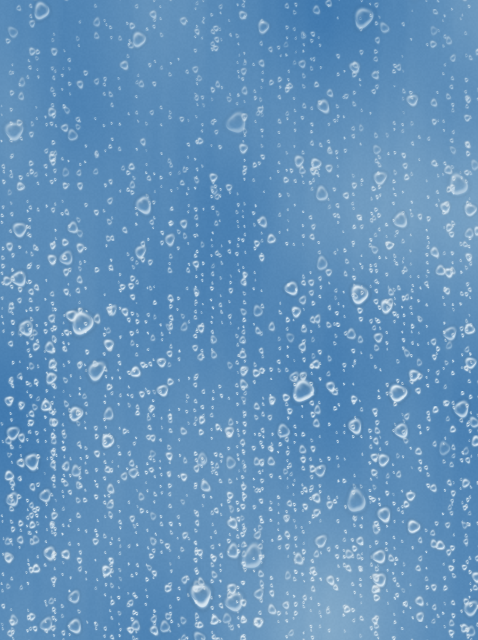
Reproduce this texture procedurally as a Shadertoy shader.

```glsl
// Rain drops on a cold blue window pane: a soft cloudy backdrop, then layers
// of refracting drops from tiny to large. Each layer is a jittered grid whose
// columns are shifted and partly aligned, so drops line up in vertical trails.

const vec3 DEEP_BLUE = vec3(0.265, 0.482, 0.685);
const vec3 PALE_BLUE = vec3(0.450, 0.618, 0.760);
const vec3 HIGHLIGHT = vec3(0.880, 0.930, 0.965);
const vec2 GLOW_CENTRE = vec2(0.53, 0.03);
const vec2 LIGHT_DIR = vec2(0.35, -0.94);
const float CLOUD_CONTRAST = 1.3;
const float STREAK_STRENGTH = 0.10;
const float GRAIN_STRENGTH = 0.016;
const float SOFTNESS = 0.0009;   // edge blur, in canvas heights

vec3 hash3(vec2 p) {
    vec3 q = fract(p.xyx * vec3(0.1031, 0.1030, 0.0973));
    q += dot(q, q.yxz + 33.33);
    return fract((q.xxy + q.yzz) * q.zyx);
}

float valueNoise(vec2 p) {
    vec2 i = floor(p), f = fract(p);
    f = f * f * (3.0 - 2.0 * f);
    float low = mix(hash3(i).x, hash3(i + vec2(1, 0)).x, f.x);
    float high = mix(hash3(i + vec2(0, 1)).x, hash3(i + vec2(1, 1)).x, f.x);
    return mix(low, high, f.y);
}

// Cloudy sky behind the glass, with a pale glow near the bottom
vec3 backdrop(vec2 p) {
    float cloud = 0.65 * valueNoise(p * vec2(3.6, 3.0) + 17.0)
                + 0.35 * valueNoise(p * vec2(8.0, 6.0) + 41.0);
    float tone = 0.50 + (cloud - 0.5) * CLOUD_CONTRAST;
    tone -= 0.20 * exp(-pow((p.y - 0.43) / 0.17, 2.0));
    vec2 g = (p - GLOW_CENTRE) / vec2(0.15, 0.14);
    tone += 0.65 * exp(-dot(g, g));
    tone += STREAK_STRENGTH * (valueNoise(p * vec2(70.0, 4.0)) - 0.5);
    return mix(DEEP_BLUE, PALE_BLUE, max(tone, -0.1));
}

// Light (x) and shade (y) of one drop; q is the position in drop radii
vec2 shadeDrop(vec2 q, float radius, float blur) {
    float d = length(q);
    float facing = dot(q / max(d, 0.001), LIGHT_DIR);
    float inside = 1.0 - smoothstep(1.0 - blur, 1.0 + blur, d);
    float size = smoothstep(0.004, 0.012, radius);

    float ringWidth = mix(0.27, 0.15, size) + 0.5 * blur;
    float ring = exp(-pow((d - 0.82) / ringWidth, 2.0));
    ring *= mix(0.42, 1.0, facing * facing);

    // Lower crescent: the disc minus the same disc pushed upwards
    float cut = length(q + LIGHT_DIR * 0.38);
    float crescent = inside * smoothstep(0.75, 1.2, cut);
    float glint = exp(-dot(q - vec2(-0.35, 0.4), q - vec2(-0.35, 0.4)) * 14.0);

    float light = max(ring * 0.85, crescent * 0.9) + 0.25 * size * glint;
    light += inside * mix(0.13, 0.07, size);
    float shade = 0.09 * inside * smoothstep(-0.5, 0.7, q.y);
    shade += 0.05 * exp(-pow((d - 1.25) / 0.2, 2.0));
    return vec2(min(light, 1.0), shade);
}

// One grid of drops; align pulls the drops of a column onto one line
vec3 addDrops(vec3 color, vec2 p, vec2 cell, vec2 radii,
              float density, float align, float seed) {
    vec2 grid = p / cell;
    vec3 column = hash3(vec2(floor(grid.x) + seed, seed * 1.7));
    grid.y += column.x;
    vec2 id = floor(grid);
    vec3 place = hash3(id + seed);
    vec3 look = hash3(id + seed + 71.3);

    // Thinner and fainter near the top, patchy along each trail
    vec2 mid = (id + 0.5) * cell;
    float height = smoothstep(0.45, 1.0, mid.y);
    float patchy = 0.35 + 1.3 * valueNoise(mid * vec2(9.0, 5.0) + seed);
    float trail = mix(1.0, 0.25 + 1.5 * column.z, align);
    if (place.z > density * patchy * trail * mix(1.2, 0.65, height)) return color;

    float radius = mix(radii.x, radii.y, look.x * look.x);
    vec2 room = max(0.5 - 1.4 * radius / cell, 0.0);
    vec2 jitter = vec2(mix(place.x, column.y, align), place.y) * 2.0 - 1.0;
    vec2 q = (fract(grid) - 0.5 - jitter * room) * cell / radius;

    // Tilt, stretch and dent the outline
    float tilt = (look.y - 0.5) * 1.3;
    vec2 axis = vec2(cos(tilt), sin(tilt));
    vec2 turned = vec2(dot(q, axis), dot(q, vec2(-axis.y, axis.x)));
    turned /= vec2(mix(0.80, 1.0, look.z), mix(0.92, 1.2, place.x));
    float dent = 1.0 + 0.09 * cos(atan(turned.y, turned.x) * 3.0 + look.z * 6.28);
    q = vec2(turned.x * axis.x - turned.y * axis.y,
             turned.x * axis.y + turned.y * axis.x) / dent;

    float blur = (SOFTNESS + 0.5 / iResolution.y) / radius;
    float opacity = mix(0.35, 1.0, sqrt(look.z)) * mix(1.0, 0.65, height);
    vec2 shading = shadeDrop(q, radius, blur);
    color *= 1.0 - shading.y * opacity;
    return mix(color, HIGHLIGHT, shading.x * opacity);
}

void mainImage(out vec4 fragColor, in vec2 fragCoord) {
    vec2 p = fragCoord / iResolution.y;
    vec3 color = backdrop(p);
    color += GRAIN_STRENGTH * (valueNoise(p * 400.0) - 0.5);

    // Mist, trails, then ever larger drops
    color = addDrops(color, p, vec2(0.0130), vec2(0.0012, 0.0030), 0.36, 0.55, 11.0);
    color = addDrops(color, p, vec2(0.036, 0.0145), vec2(0.0022, 0.0048), 0.36, 0.85, 137.0);
    color = addDrops(color, p, vec2(0.0230), vec2(0.0032, 0.0064), 0.30, 0.60, 251.0);
    color = addDrops(color, p, vec2(0.0480), vec2(0.0068, 0.0108), 0.28, 0.40, 389.0);
    color = addDrops(color, p, vec2(0.0850), vec2(0.0110, 0.0175), 0.22, 0.00, 523.0);
    fragColor = vec4(clamp(color, 0.0, 1.0), 1.0);
}
```
